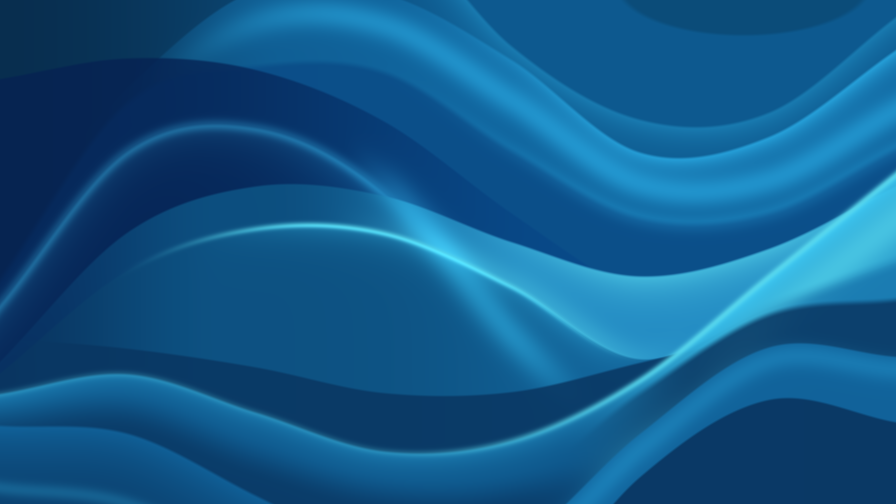
A Shadertoy shader for this background:

```glsl
const vec3 NAVY = vec3(0.02, 0.13, 0.32);
const vec3 DEEP = vec3(0.035, 0.21, 0.38);
const vec3 ROYAL = vec3(0.04, 0.30, 0.53);
const vec3 TEAL = vec3(0.05, 0.32, 0.51);
const vec3 AZURE = vec3(0.07, 0.42, 0.65);
const vec3 SKY = vec3(0.14, 0.56, 0.78);
const vec3 CYAN = vec3(0.35, 0.85, 0.93);
const vec3 SHINE = vec3(0.09, 0.25, 0.25);

float knot(vec4 left, vec4 right, int i) {
    return i < 4 ? left[i] : right[i - 4];
}

// Smooth curve through eight evenly spaced heights
float curve(float x, vec4 left, vec4 right) {
    float s = clamp(x, 0.0, 1.0) * 7.0;
    int i = min(int(s), 6);
    float t = s - float(i);
    float b = knot(left, right, i);
    float c = knot(left, right, i + 1);
    float a = i > 0 ? knot(left, right, i - 1) : 2.0 * b - c;
    float d = i < 6 ? knot(left, right, i + 2) : 2.0 * c - b;
    return b + 0.5 * t * (c - a + t * (2.0 * a - 5.0 * b + 4.0 * c - d
        + t * (3.0 * (b - c) + d - a)));
}

// Approximate signed distance, positive above the curve
float above(vec2 uv, float aspect, vec4 left, vec4 right) {
    float x = clamp(uv.x, 0.005, 0.995);
    float rise = curve(x + 0.005, left, right) - curve(x - 0.005, left, right);
    float slope = rise / (0.01 * aspect);
    return (uv.y - curve(uv.x, left, right)) / sqrt(1.0 + slope * slope);
}

float under(float d, float soft) {
    return 1.0 - smoothstep(-soft, soft, d);
}

// Light that starts at an edge and fades beneath it
float sheen(float d, float width) {
    return under(d, 0.004) * exp(min(d, 0.0) / width);
}

float line(float d, float width) {
    return exp(-d * d / (width * width));
}

float span(float x, float start, float full, float fade, float end) {
    return smoothstep(start, full, x) * (1.0 - smoothstep(fade, end, x));
}

void mainImage(out vec4 fragColor, in vec2 fragCoord) {
    vec2 uv = fragCoord / iResolution.xy;
    float x = uv.x;
    float aspect = iResolution.x / iResolution.y;
    float soft = max(0.003, 0.75 / iResolution.y);

    // Edges of the upper ribbon
    float topThin = above(uv, aspect, vec4(1.25, 1.25, 1.22, 1.174), vec4(0.907, 0.762, 0.775, 0.965));
    float topBright = above(uv, aspect, vec4(0.537, 0.826, 1.019, 1.012), vec4(0.88, 0.697, 0.727, 0.90));
    float topFold = above(uv, aspect, vec4(0.49, 0.79, 0.955, 0.95), vec4(0.80, 0.634, 0.641, 0.78));
    float topBase = above(uv, aspect, vec4(0.444, 0.796, 0.868, 0.856), vec4(0.70, 0.567, 0.576, 0.704));
    // Edges of the dark dome and the middle ribbon
    float dome = above(uv, aspect, vec4(0.843, 0.884, 0.861, 0.759), vec4(0.576, 0.41, 0.306, 0.236));
    float arch = above(uv, aspect, vec4(0.394, 0.699, 0.745, 0.616), vec4(0.322, 0.12, 0.0, -0.09));
    float midTop = above(uv, aspect, vec4(0.282, 0.539, 0.63, 0.611), vec4(0.519, 0.451, 0.505, 0.63));
    float midLine = above(uv, aspect, vec4(0.259, 0.463, 0.546, 0.537), vec4(0.431, 0.287, 0.388, 0.479));
    float leafBase = above(uv, aspect, vec4(0.329, 0.308, 0.271, 0.22), vec4(0.222, 0.28, 0.34, 0.4));
    // Edges of the lower ribbons
    float sweep = above(uv, aspect, vec4(0.218, 0.257, 0.181, 0.104), vec4(0.125, 0.245, 0.449, 0.653));
    float sweepFold = above(uv, aspect, vec4(0.17, 0.185, 0.09, 0.02), vec4(0.025, 0.12, 0.355, 0.56));
    float sweepBase = above(uv, aspect, vec4(0.1, 0.1, 0.1, 0.05), vec4(0.04, 0.22, 0.375, 0.405));
    float cornerTop = above(uv, aspect, vec4(0.155, 0.139, 0.016, -0.11), vec4(-0.2, -0.3, -0.3, -0.3));
    float cornerLow = above(uv, aspect, vec4(0.032, 0.0, -0.13, -0.3), vec4(-0.4));
    float rightTop = above(uv, aspect, vec4(-0.16), vec4(-0.088, 0.139, 0.31, 0.292));
    float rightBase = above(uv, aspect, vec4(-0.3), vec4(-0.227, 0.053, 0.206, 0.162));

    // Upper field and ribbon
    vec3 col = mix(vec3(0.03, 0.18, 0.31), vec3(0.05, 0.35, 0.56), smoothstep(0.0, 0.55, x));
    float shade = length((uv - vec2(0.83, 1.03)) / vec2(0.14, 0.1)) - 1.0;
    col *= 1.0 - 0.15 * under(shade, 0.04);
    col += SHINE * 0.55 * sheen(topThin, 0.035);
    col = mix(col, AZURE, 0.65 * under(topBright, soft) * smoothstep(0.08, 0.32, x));
    col += SHINE * 0.95 * sheen(topBright, 0.025) * smoothstep(0.4, 0.75, x);
    col += SHINE * 0.65 * line(topFold, 0.03) * smoothstep(0.12, 0.4, x);
    col = mix(col, ROYAL, 0.9 * under(topBase, 0.008));
    col += SHINE * 0.3 * line(topBase, 0.018) * smoothstep(0.4, 0.7, x);

    // Dark dome and its glowing arch
    vec3 domeColor = mix(NAVY, vec3(0.03, 0.28, 0.53), smoothstep(0.15, 0.65, x));
    col = mix(col, domeColor, 0.8 * under(dome, soft));
    col = mix(col, NAVY, 0.4 * under(arch, 0.02) * (1.0 - smoothstep(0.25, 0.45, x)));
    float archFade = 1.0 - smoothstep(0.38, 0.5, x);
    col += SHINE * archFade * (0.65 * line(arch, 0.012) + 0.45 * sheen(arch, 0.035));

    // Middle ribbon and the leaf below it
    vec3 ribbon = mix(TEAL, SKY, span(x, 0.3, 0.6, 1.1, 1.2));
    col = mix(col, ribbon, under(midTop, soft) * mix(0.2, 0.92, smoothstep(0.0, 0.25, x)));
    col = mix(col, CYAN, 0.6 * sheen(midTop, 0.04) * span(x, 0.45, 0.72, 0.85, 1.1));
    col = mix(col, CYAN, 0.35 * line(midLine, 0.035) * span(x, 0.35, 0.55, 0.65, 0.8));
    vec3 leaf = mix(DEEP, TEAL, smoothstep(0.0, 0.25, x));
    leaf = mix(leaf, AZURE, 0.55 * smoothstep(0.42, 0.75, x));
    col = mix(col, leaf, 0.92 * under(midLine, soft));
    col += SHINE * 0.75 * line(arch - 0.01, 0.035) * span(x, 0.38, 0.46, 0.56, 0.68);
    col = mix(col, CYAN, 0.75 * line(midLine, 0.006) * span(x, 0.12, 0.36, 0.52, 0.74));
    col += SHINE * 0.7 * sheen(midLine, 0.025) * span(x, 0.2, 0.38, 0.6, 0.75);
    col = mix(col, DEEP, 0.85 * under(leafBase, soft) * smoothstep(0.0, 0.1, x));

    // Sweeping lower ribbon, brightest where it climbs
    float climb = smoothstep(0.62, 0.85, x);
    vec3 sweepColor = mix(vec3(0.05, 0.34, 0.55), vec3(0.18, 0.64, 0.81), climb);
    col = mix(col, sweepColor, 0.88 * under(sweep, soft));
    col = mix(col, DEEP, 0.8 * under(sweepFold, 0.04) * (1.0 - smoothstep(0.55, 0.75, x)));
    col += SHINE * 0.65 * sheen(sweep, 0.035);
    col = mix(col, CYAN, 0.55 * line(sweepFold, 0.04) * climb);
    col = mix(col, AZURE, 0.65 * under(midLine, 0.018) * smoothstep(0.8, 0.92, x));
    col = mix(col, DEEP, 0.85 * under(sweepBase, 0.008) * smoothstep(0.62, 0.78, x));
    col = mix(col, CYAN, line(sweep, 0.007) * mix(0.2, 0.85, smoothstep(0.4, 0.8, x)));

    // Corner ribbons
    col = mix(col, AZURE, 0.75 * sheen(cornerTop, 0.09));
    col += SHINE * 0.45 * line(cornerLow, 0.015);
    col = mix(col, AZURE, 0.8 * under(rightTop, soft));
    col += SHINE * 0.35 * line(rightTop + 0.025, 0.025);
    col = mix(col, DEEP, 0.92 * under(rightBase, soft));

    fragColor = vec4(clamp(col, 0.0, 1.0), 1.0);
}
```
